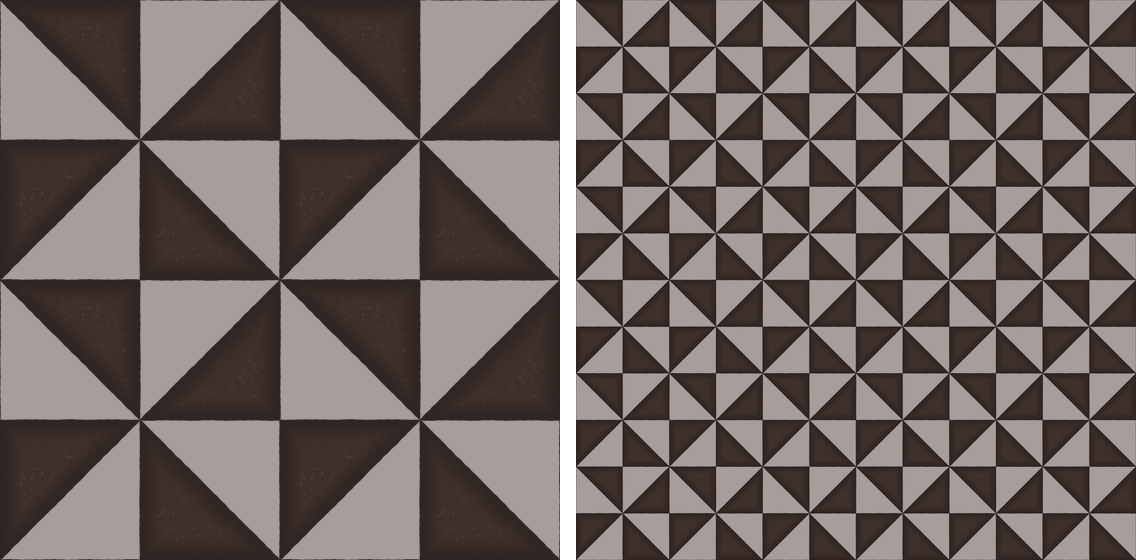
Left: one tile. Right: repeated 3 by 3.
This pattern is drawn by a WebGL 1 fragment shader. Its source:

```glsl
precision highp float;
// Pinwheel tiling: each repeat is four squares, each split into a dark and a light triangle.
// One signed edge distance gives the outline, its ragged bleed and the inner shading;
// wrapped cellular noise flecks the dark cloth, so every edge of the canvas tiles.

uniform vec2 u_resolution;

const float REPEATS = 2.0;           // pinwheels across and down
const vec3 LIGHT = vec3(0.653, 0.620, 0.609);
const vec3 DARK_RIM = vec3(0.186, 0.145, 0.135);
const vec3 DARK_CORE = vec3(0.240, 0.184, 0.162);
const vec3 FLECK = vec3(0.070, 0.065, 0.040);

// Lengths below are in units of one repeat.
const float SHADE_WIDTH = 0.090;     // fade from rim to core
const float BLEED = 0.0018;          // dark spread over the light edge
const float RAGGED = 0.0012;         // wobble of the edge
const float FLECK_CELLS = 96.0;      // fleck grid per repeat
const float WEAVE_WAVES = 64.0;      // threads per repeat
const float WEAVE_DEPTH = 0.006;
const float TAU = 6.283185;

vec2 hash2(vec2 cell) {
  vec2 h = vec2(dot(cell, vec2(127.1, 311.7)), dot(cell, vec2(269.5, 183.3)));
  return fract(sin(h) * 4375.85);
}

// Distance to the nearest triangle side, positive inside the dark ones.
float pinwheelDistance(vec2 p) {
  vec2 a = abs(p);
  float diagonal = abs(a.x - a.y) * 0.70711;
  float legs = min(min(a.x, a.y), 0.5 - max(a.x, a.y));
  float side = (a.x - a.y) * p.x * p.y > 0.0 ? 1.0 : -1.0;
  return side * min(diagonal, legs);
}

// Layered sines with whole wave counts, so they wrap with the repeat.
float edgeWobble(vec2 p) {
  vec2 t = p * TAU;
  float slow = sin(7.0 * t.x + 2.0 * sin(3.0 * t.y)) * sin(5.0 * t.y + 1.3);
  float fine = sin(31.0 * t.x + 1.7) + sin(37.0 * t.y + sin(11.0 * t.x));
  return 0.6 * slow + 0.3 * fine;
}

// Cellular noise: small soft dots of random strength.
float flecks(vec2 p) {
  vec2 q = p * FLECK_CELLS;
  vec2 base = floor(q);
  float sum = 0.0;
  for (int j = -1; j <= 1; j++) {
    for (int i = -1; i <= 1; i++) {
      vec2 cell = base + vec2(float(i), float(j));
      vec2 wrapped = mod(cell, FLECK_CELLS);
      vec2 center = cell + 0.2 + 0.6 * hash2(wrapped);
      float strength = pow(hash2(wrapped + 17.0).x, 4.0);
      sum += strength * (1.0 - smoothstep(0.15, 0.65, distance(q, center)));
    }
  }
  return sum;
}

vec3 darkCloth(vec2 p, float depth) {
  float core = smoothstep(0.0, SHADE_WIDTH, depth);
  vec2 t = p * TAU;
  float patches = 0.6 + 0.4 * sin(3.0 * t.x + sin(2.0 * t.y)) * sin(4.0 * t.y + 0.8);
  float weave = sin(WEAVE_WAVES * t.x) * sin(WEAVE_WAVES * t.y);
  vec3 color = mix(DARK_RIM, DARK_CORE, core);
  return color + core * (FLECK * patches * flecks(p) + WEAVE_DEPTH * weave);
}

void main() {
  vec2 uv = gl_FragCoord.xy / u_resolution;
  vec2 tile = fract(uv * REPEATS);
  vec2 p = tile - 0.5;
  float pixel = REPEATS / min(u_resolution.x, u_resolution.y);

  float depth = pinwheelDistance(p);
  float edge = depth + BLEED + RAGGED * edgeWobble(tile);
  float coverage = smoothstep(-0.75 * pixel, 0.75 * pixel, edge);

  vec3 color = mix(LIGHT, darkCloth(tile, max(depth, 0.0)), coverage);
  gl_FragColor = vec4(color, 1.0);
}
```
